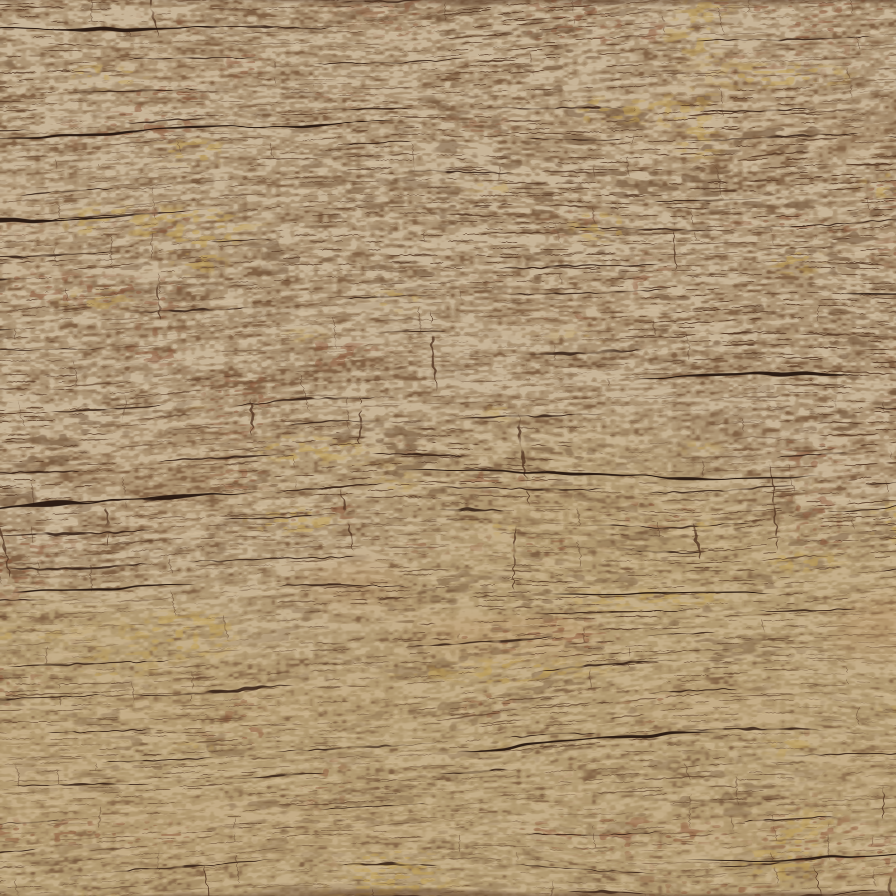
This texture is drawn by a Shadertoy shader. Its source:

```glsl
const vec3 PALE_FIBRE = vec3(0.785, 0.71, 0.595);
const vec3 GREY_TAN = vec3(0.675, 0.58, 0.46);
const vec3 GOLDEN_TAN = vec3(0.70, 0.607, 0.44);
const vec3 BROWN = vec3(0.51, 0.385, 0.27);
const vec3 CRACK_DARK = vec3(0.20, 0.115, 0.075);
const vec3 CRACK_BROWN = vec3(0.33, 0.21, 0.135);
const vec3 ORANGE_STAIN = vec3(0.73, 0.57, 0.39);
const vec3 YELLOW_FLECK = vec3(0.76, 0.63, 0.32);
const vec3 RED_FLECK = vec3(0.55, 0.33, 0.22);
const float GRAIN_TILT = 0.03;
const float GRAIN_CONTRAST = 1.0;
const float EDGE_SOFTNESS = 0.0008;

// Integer hash: three random values per cell and seed
vec3 hash3(vec2 cell, float seed) {
    uvec3 v = uvec3(ivec3(cell, seed)) * 1664525u + 1013904223u;
    v.x += v.y * v.z; v.y += v.z * v.x; v.z += v.x * v.y;
    v ^= v >> 16u;
    v.x += v.y * v.z; v.y += v.z * v.x; v.z += v.x * v.y;
    return vec3(v >> 8u) / 16777216.0;
}

float noise(vec2 p, float seed) {
    vec2 i = floor(p), f = fract(p);
    f = f * f * (3.0 - 2.0 * f);
    float low = mix(hash3(i, seed).x, hash3(i + vec2(1, 0), seed).x, f.x);
    float high = mix(hash3(i + vec2(0, 1), seed).x, hash3(i + vec2(1, 1), seed).x, f.x);
    return mix(low, high, f.y);
}

// One tapered, ragged fissure along x in a random share of the cells
float fissures(vec2 p, vec2 cell, float share, float thickness, float waver, float seed) {
    vec2 g = p / cell;
    g.x += hash3(vec2(floor(g.y), 7.0), seed).x * 9.0;
    vec2 id = floor(g), f = fract(g);
    vec3 r = hash3(id, seed + 20.0);
    vec3 s = hash3(id, seed + 40.0);
    float along = (f.x - 0.5) / mix(0.16, 0.49, r.x);
    float taper = max(1.0 - along * along, 0.0);
    float track = id.x * 17.0 + id.y * 5.0;
    float wave = 0.6 * (noise(vec2(f.x * 4.0, track), seed + 60.0) - 0.5);
    wave += 0.5 * (noise(vec2(f.x * 23.0, track), seed + 61.0) - 0.5);
    float centre = mix(0.3, 0.7, r.y) + (r.z - 0.5) * 0.3 * (f.x - 0.5) + wave * waver;
    float swell = 0.1 + 1.6 * noise(vec2(f.x * 14.0, track), seed + 62.0);
    float halfWidth = thickness * taper * swell * (0.5 + s.y);
    float soft = max(EDGE_SOFTNESS, 0.5 / iResolution.y);
    float line = 1.0 - smoothstep(max(halfWidth - soft, 0.0), halfWidth + soft, abs(f.y - centre) * cell.y);
    return line * smoothstep(0.0, 0.35, taper) * step(s.x, share);
}

void mainImage(out vec4 fragColor, in vec2 fragCoord) {
    vec2 uv = fragCoord / iResolution.y;

    // Slightly rising, gently bent grain
    vec2 p = uv;
    p.y -= GRAIN_TILT * uv.x;
    p.y += 0.022 * (noise(uv * vec2(2.5, 5.0), 1.0) - 0.5);
    p.y += 0.005 * (noise(uv * vec2(9.0, 20.0), 2.0) - 0.5);

    // Smooth golden wood below, rough grey wood above
    float drift = noise(uv * vec2(3.0, 8.0), 3.0) - 0.5;
    float golden = 1.0 - smoothstep(0.30, 0.52, uv.y + 0.22 * drift);
    float rough = smoothstep(0.2, 0.75, noise(p * vec2(5.0, 13.0), 4.0));
    rough *= mix(1.0, 0.65, golden);

    // Layered fibres
    float broad = noise(p * vec2(6.0, 38.0), 5.0) - 0.5;
    float streak = noise(p * vec2(15.0, 115.0), 6.0) - 0.5;
    float fibre = noise(p * vec2(50.0, 270.0), 7.0) - 0.5;
    float grit = noise(p * vec2(190.0, 350.0), 8.0) - 0.5;
    float tone = 0.15 * broad + 0.26 * streak + 0.56 * fibre + 0.52 * grit;
    tone = 0.55 + tone * GRAIN_CONTRAST * mix(1.0, 0.8, golden);
    vec3 midTan = mix(GREY_TAN, GOLDEN_TAN, 0.15 + 0.8 * golden);
    vec3 pale = mix(PALE_FIBRE, GOLDEN_TAN * 1.09, 0.5 * golden);
    vec3 col = mix(BROWN, midTan, smoothstep(0.08, 0.48, tone));
    col = mix(col, pale, smoothstep(0.48, 0.76, tone));

    // Broad stains and small torn patches
    float band = smoothstep(0.24, 0.32, uv.y) * (1.0 - smoothstep(0.34, 0.42, uv.y));
    float stain = smoothstep(0.55, 0.8, noise(uv * vec2(5.0, 14.0), 9.0));
    col = mix(col, ORANGE_STAIN, stain * (0.06 + 0.3 * band));
    float torn = 0.5 * noise(p * vec2(20.0, 75.0), 10.0) + 0.5 * noise(p * vec2(85.0, 230.0), 11.0);
    col = mix(col, BROWN * 0.9, 0.6 * smoothstep(0.62, 0.76, torn) * (0.25 + 0.75 * rough));

    // Rare, tiny coloured flecks
    float fleck = noise(p * vec2(110.0, 260.0), 12.0);
    float yellowZone = smoothstep(0.74, 0.9, noise(uv * vec2(9.0, 24.0), 13.0));
    float redZone = smoothstep(0.6, 0.85, noise(uv * vec2(11.0, 28.0), 14.0));
    col = mix(col, YELLOW_FLECK, 0.55 * yellowZone * smoothstep(0.5, 0.75, fleck));
    col = mix(col, RED_FLECK, 0.5 * redZone * smoothstep(0.65, 0.85, 1.0 - fleck));

    // Raised splinters, then fine to long fissures with the grain
    float broken = smoothstep(0.22, 0.5, noise(p * vec2(65.0, 120.0), 16.0));
    float splinter = fissures(p, vec2(0.06, 0.009), 0.6, 0.0009, 0.2, 100.0);
    float hair = fissures(p, vec2(0.05, 0.0075), 0.6, 0.0004, 0.22, 200.0);
    float fine = fissures(p, vec2(0.11, 0.014), 0.55, 0.0006, 0.2, 300.0);
    float medium = fissures(p, vec2(0.22, 0.035), 0.55, 0.0009, 0.11, 400.0);
    float extended = fissures(p + vec2(0.1, 0.03), vec2(0.62, 0.105), 0.55, 0.0018, 0.06, 500.0);
    col = mix(col, pale * 1.06, 0.55 * splinter * broken);
    col = mix(col, CRACK_BROWN, hair * broken * (0.25 + 0.5 * rough));
    col = mix(col, CRACK_BROWN, fine * broken * (0.35 + 0.5 * rough));
    col = mix(col, CRACK_DARK, medium * mix(0.3, 0.85, broken));

    // Short jagged breaks across the grain
    vec2 across = uv.yx + vec2(0.0, 0.08 * uv.y);
    float breaks = fissures(across, vec2(0.11, 0.095), 0.28, 0.0010, 0.07, 600.0);
    float nicks = fissures(across, vec2(0.045, 0.05), 0.18, 0.0006, 0.09, 700.0);
    float gaps = smoothstep(0.2, 0.55, noise(uv * vec2(20.0, 110.0), 15.0));
    col = mix(col, CRACK_BROWN, gaps * max(0.8 * breaks, 0.4 * nicks));
    col = mix(col, CRACK_DARK * 0.75, 0.95 * extended);

    // Weathered upper and lower rims
    float rim = smoothstep(0.493, 0.502, abs(uv.y - 0.5) + 0.008 * (broad + streak));
    col = mix(col, CRACK_BROWN, 0.5 * rim);
    fragColor = vec4(col, 1.0);
}
```
